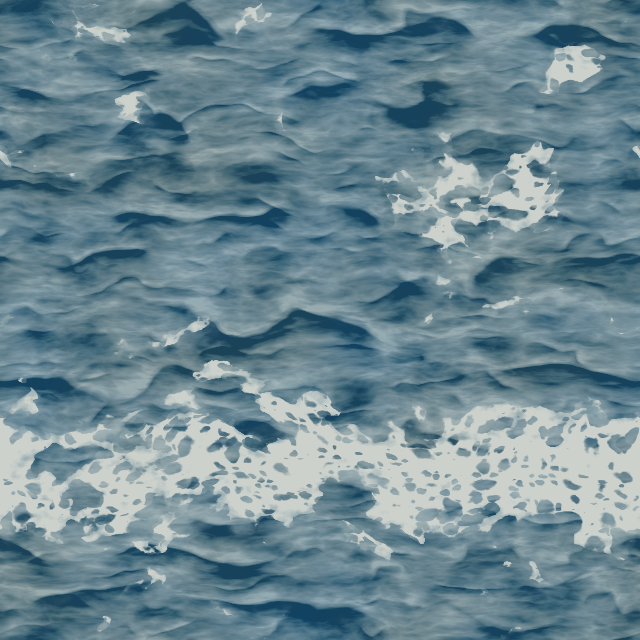
Reproduce this texture procedurally as a three.js fragment shader.

```glsl
// Choppy sea seen from above: sharp-crested swells, streaky ripples and lacy foam.
// Swells are warped sawtooth rows; foam is wrapped patches eroded by noise and bubbles.
// Every noise lattice has a whole period, so the square tiles on all sides.
varying vec2 vUv;

const vec3 DEEP = vec3(0.09, 0.26, 0.36);
const vec3 DARK = vec3(0.23, 0.39, 0.46);
const vec3 MID = vec3(0.36, 0.48, 0.53);
const vec3 LIGHT = vec3(0.46, 0.56, 0.60);
const vec3 PALE = vec3(0.59, 0.67, 0.69);
const vec3 FOAM = vec3(0.80, 0.82, 0.80);
const float BASE_TONE = 0.63;
const float SWELL_DEPTH = 0.95;
const float CHOP_DEPTH = 0.5;
const float FOAM_LEVEL = 0.5;   // higher leaves less foam

vec2 hash2(vec2 p) {
  vec3 q = fract(p.xyx * vec3(0.1031, 0.1030, 0.0973));
  q += dot(q, q.yzx + 33.33);
  return fract((q.xx + q.yz) * q.zy);
}

vec2 wrapCell(vec2 cell, vec2 period) {
  return floor(mod(cell + 0.5, period));
}

float cornerSlope(vec2 cell, vec2 corner, vec2 f, vec2 period) {
  float angle = 6.28318 * hash2(wrapCell(cell + corner, period) + period.yx).x;
  return dot(vec2(cos(angle), sin(angle)), f - corner);
}

// Periodic gradient noise, about -1 to 1
float noise(vec2 p, vec2 period) {
  vec2 i = floor(p), f = fract(p);
  vec2 u = f * f * f * (f * (f * 6.0 - 15.0) + 10.0);
  vec2 e = vec2(1.0, 0.0);
  float low = mix(cornerSlope(i, e.yy, f, period), cornerSlope(i, e.xy, f, period), u.x);
  float high = mix(cornerSlope(i, e.yx, f, period), cornerSlope(i, e.xx, f, period), u.x);
  return 1.5 * mix(low, high, u.y);
}

float fbm(vec2 uv, vec2 freq, float seed) {
  float sum = 0.0, amp = 0.6;
  uv += seed * vec2(0.37, 0.61);
  for (int i = 0; i < 4; i++) {
    sum += amp * noise(uv * freq, freq);
    freq *= 2.0;
    amp *= 0.5;
  }
  return sum;
}

// Rows of waves: x is the dark face under each crest, y the lit rim above it
vec2 swell(vec2 uv, float rows, vec2 freq, float seed) {
  float bend = noise(uv * freq + seed, freq) + 0.16 * noise(uv * freq * 3.0 + seed, freq * 3.0);
  float s = fract(uv.y * rows + 0.8 * bend + 0.5);
  vec2 spread = freq + vec2(2.0, 5.0);
  float strength = smoothstep(-0.2, 0.4, noise(uv * spread + seed * 2.7, spread));
  float face = s * s * (1.0 - smoothstep(0.92, 1.0, s));
  float rim = smoothstep(0.0, 0.05, s) * (1.0 - smoothstep(0.05, 0.4, s));
  return strength * vec2(face, rim);
}

// Soft elliptical patch that wraps round the edges
float patchAt(vec2 uv, vec2 centre, vec2 size) {
  vec2 d = (fract(uv - centre + 0.5) - 0.5) / size;
  return exp(-dot(d, d));
}

// Round gaps of random size, wider where the foam is thin
float bubbles(vec2 uv, vec2 freq, float thinness) {
  vec2 p = uv * freq, cell = floor(p);
  float gap = 0.0;
  for (int y = -1; y <= 1; y++) {
    for (int x = -1; x <= 1; x++) {
      vec2 c = cell + vec2(x, y);
      vec2 r = hash2(wrapCell(c, freq) + freq);
      float radius = mix(0.36, 0.68, thinness) * smoothstep(0.1, 0.9, fract(r.x * 7.0 + r.y * 5.0));
      float d = length(p - c - 0.2 - 0.6 * r);
      gap = max(gap, (1.0 - smoothstep(radius - 0.14, radius, d)) * step(0.08, radius));
    }
  }
  return gap;
}

vec3 waterColour(float tone) {
  float t = clamp(tone, 0.0, 1.0) * 4.0;
  vec3 c = mix(DEEP, DARK, clamp(t, 0.0, 1.0));
  c = mix(c, MID, clamp(t - 1.0, 0.0, 1.0));
  c = mix(c, LIGHT, clamp(t - 2.0, 0.0, 1.0));
  return mix(c, PALE, clamp(t - 3.0, 0.0, 1.0));
}

void main() {
  vec2 drift = vec2(fbm(vUv, vec2(4.0, 7.0), 1.0), fbm(vUv, vec2(5.0, 9.0), 2.0));
  vec2 uv = vUv + vec2(0.035, 0.016) * drift;

  // Water: swells, smaller chop and fine creased streaks
  vec2 big = swell(uv, 11.0, vec2(5.0, 6.0), 3.3);
  vec2 chop = swell(uv, 26.0, vec2(11.0, 14.0), 8.1);
  float streaks = fbm(uv, vec2(6.0, 22.0), 4.0);
  float creases = 0.2 - abs(fbm(uv, vec2(9.0, 32.0), 5.0));
  float ripples = 0.2 - abs(fbm(uv, vec2(21.0, 66.0), 6.0));
  float grain = fbm(uv, vec2(18.0, 60.0), 12.0);
  float tone = BASE_TONE + 0.36 * streaks + 0.5 * creases + 0.4 * ripples + 0.28 * grain;
  tone += 0.2 * big.y + 0.14 * chop.y - SWELL_DEPTH * big.x - CHOP_DEPTH * chop.x;
  vec3 colour = waterColour(tone) + 0.04 * drift.x * vec3(1.0, 0.1, -0.9);

  // Foam cover: one long band, a breaking crest and a few thin patches
  vec2 sway = vec2(0.0, 0.05) * noise(vUv * vec2(3.0, 2.0) + 0.4, vec2(3.0, 2.0));
  vec2 q = vUv + 0.03 * drift.yx + sway;
  float cover = patchAt(q, vec2(0.5, 0.26), vec2(9.0, 0.13));
  cover = max(cover, 0.95 * patchAt(q, vec2(0.75, 0.71), vec2(0.18, 0.075)));
  cover = max(cover, 0.85 * patchAt(q, vec2(0.30, 0.965), vec2(0.20, 0.02)));
  cover = max(cover, 0.66 * patchAt(q, vec2(0.72, 0.55), vec2(0.15, 0.05)));
  cover = max(cover, 0.66 * patchAt(q, vec2(0.18, 0.83), vec2(0.10, 0.04)));
  cover = max(cover, 0.72 * patchAt(q, vec2(0.90, 0.87), vec2(0.06, 0.05)));
  float web = 0.22 - abs(fbm(q, vec2(5.0, 8.0), 7.0));
  float pools = smoothstep(0.08, 0.32, fbm(q, vec2(6.0, 10.0), 13.0));
  float level = 0.75 * cover + 0.45 * fbm(q, vec2(7.0, 11.0), 9.0) + 1.5 * web - 0.5 * pools - FOAM_LEVEL;

  // Lace: bubbles at two sizes, bent by a fine warp
  float mottle = fbm(vUv, vec2(32.0, 42.0), 10.0);
  vec2 laceUv = q + 0.009 * vec2(mottle, fbm(vUv, vec2(28.0, 36.0), 11.0));
  float thinness = 1.0 - smoothstep(0.0, 0.45, level);
  float gaps = max(bubbles(laceUv, vec2(23.0, 34.0), thinness), 0.8 * bubbles(laceUv, vec2(45.0, 64.0), thinness));
  float foam = smoothstep(0.0, 0.04, level + 0.16 * mottle) * (1.0 - 0.9 * gaps);
  float milk = smoothstep(-0.35, 0.1, level) * smoothstep(-0.25, 0.4, streaks + 0.6 * mottle);
  colour = mix(colour, PALE, 0.5 * milk);
  float body = smoothstep(-0.15, 0.25, level + 0.45 * mottle);
  gl_FragColor = vec4(mix(colour, mix(PALE, FOAM, body), foam), 1.0);
}
```
